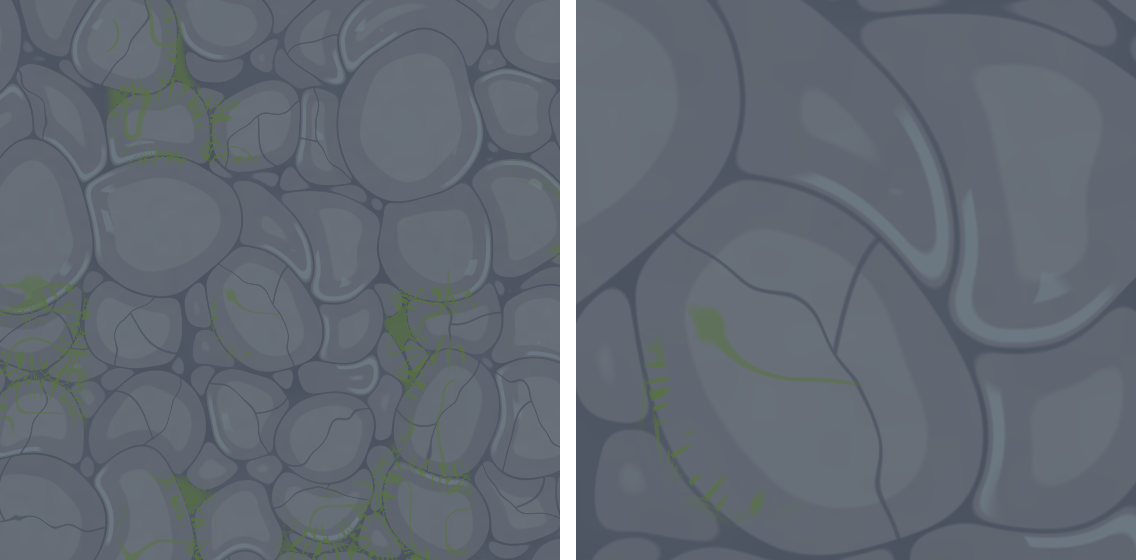
Left, the full canvas; right, a detail of the centre.
A three.js fragment shader for this texture:

```glsl
// Packed round slate stones with thin cracks, pale rim glints and tufts of moss.
#define STONE_GRID 5.8
#define PEBBLE_GRID 9.5
#define LINE_WIDTH 0.0016
#define SOFTNESS 0.0012
#define CORNER_ROUND 0.018
#define INSET 0.29
#define GAP_COLOR vec3(0.290, 0.320, 0.375)
#define RIM_COLOR vec3(0.375, 0.401, 0.443)
#define FACE_COLOR vec3(0.402, 0.431, 0.470)
#define GLINT_COLOR vec3(0.435, 0.490, 0.525)
#define MOSS_COLOR vec3(0.345, 0.450, 0.255)

varying vec2 vUv;

float hash(vec2 p) {
  return fract(sin(dot(p, vec2(127.1, 311.7))) * 43758.5453);
}

float noise(vec2 p) {
  vec2 i = floor(p), f = fract(p);
  f = f * f * (3.0 - 2.0 * f);
  return mix(mix(hash(i), hash(i + vec2(1.0, 0.0)), f.x),
             mix(hash(i + vec2(0.0, 1.0)), hash(i + 1.0), f.x), f.y);
}

float smoothMin(float a, float b, float k) {
  float h = max(k - abs(a - b), 0.0) / k;
  return min(a, b) - h * h * k * 0.25;
}

float band(float x, float center, float halfWidth) {
  return 1.0 - smoothstep(halfWidth - SOFTNESS, halfWidth + SOFTNESS, abs(x - center));
}

struct Stone {
  float dist;   // signed distance to the outline
  float rank;   // higher ranks lie on top
  float size;   // mean radius
  vec2 offset;  // position from the center
  vec2 local;   // position in the stone's own axes
  vec2 id;
};

// One wobbly ellipse per grid cell; larger stones tend to lie on top.
Stone stoneAt(vec2 p, vec2 cell, float grid, float layer) {
  Stone s;
  s.id = cell + layer * 57.0;
  float big = hash(s.id + 3.1);
  s.size = mix(0.48, 0.82, big * big) / grid;
  s.rank = big + 0.35 * hash(s.id + 7.7) + 2.0 - 2.0 * layer;
  vec2 jitter = vec2(hash(s.id), hash(s.id + 19.3)) - 0.5;
  s.offset = p - (cell + 0.5 + 0.5 * jitter) / grid;
  float turn = 6.2832 * hash(s.id + 5.9);
  float c = cos(turn), n = sin(turn);
  float stretch = mix(1.0, 1.17, hash(s.id + 11.3));
  vec2 radii = s.size * vec2(stretch, 1.0 / stretch);
  s.local = vec2(c * s.offset.x + n * s.offset.y, c * s.offset.y - n * s.offset.x) / radii;
  float angle = atan(s.local.y, s.local.x + 1e-5);
  float wobble = 1.0 + 0.045 * sin(3.0 * angle + turn) + 0.025 * sin(4.0 * angle + big * 9.0);
  float r = length(s.local) / wobble;
  s.dist = r * (r - 1.0) / max(length(s.local / radii), 1e-4);
  return s;
}

// Finds the topmost stone, then its inner distance to every visible edge.
Stone topStone(vec2 p, out float edge) {
  Stone top;
  top.rank = -1.0; top.dist = 1.0; top.size = 0.1;
  top.offset = vec2(1.0); top.local = vec2(1.0); top.id = vec2(0.0);
  for (int k = 0; k < 18; k++) {
    float i = float(k), layer = floor(i / 9.0);
    float grid = mix(STONE_GRID, PEBBLE_GRID, layer);
    vec2 cell = floor(p * grid) + vec2(mod(i, 3.0), mod(floor(i / 3.0), 3.0)) - 1.0;
    Stone s = stoneAt(p, cell, grid, layer);
    if (s.dist < 0.0 && s.rank > top.rank) top = s;
  }
  edge = -top.dist;
  for (int k = 0; k < 18; k++) {
    float i = float(k), layer = floor(i / 9.0);
    float grid = mix(STONE_GRID, PEBBLE_GRID, layer);
    vec2 cell = floor(p * grid) + vec2(mod(i, 3.0), mod(floor(i / 3.0), 3.0)) - 1.0;
    Stone s = stoneAt(p, cell, grid, layer);
    if (s.rank > top.rank) edge = smoothMin(edge, s.dist, CORNER_ROUND);
  }
  return top;
}

void main() {
  vec2 p = vUv + 0.012 * (vec2(noise(vUv * 13.0), noise(vUv * 13.0 + 40.0)) - 0.5);
  float edge;
  Stone s = topStone(p, edge);
  float pick = hash(s.id + 23.7), large = step(0.075, s.size);

  // Flat rim and lighter face
  float inset = INSET * s.size + 0.012 * (noise(vUv * 16.0) - 0.5);
  float face = smoothstep(inset - 0.002, inset + 0.002, edge);
  vec3 color = mix(RIM_COLOR, FACE_COLOR, face);
  color += 0.012 * (hash(s.id + 31.0) - 0.5) + 0.008 * (noise(vUv * 45.0) - 0.5);

  // Pale arc and broken flecks on the lit side
  float lightAngle = 3.9 + 2.8 * (hash(s.id + 41.0) - 0.5) + 3.1416 * step(0.8, pick);
  float facing = dot(normalize(s.offset + 1e-5), vec2(cos(lightAngle), sin(lightAngle)));
  float arc = band(edge, 0.008, 0.0035) * smoothstep(0.62, 0.85, facing + 0.3 * noise(vUv * 30.0) - 0.15);
  float fleck = band(edge, 0.032, 0.007) * smoothstep(0.87, 0.94, facing) * smoothstep(0.52, 0.62, noise(vUv * 42.0));
  color = mix(color, GLINT_COLOR, step(0.4, pick) * large * max(0.75 * arc, 0.65 * fleck));

  // Wandering crack with a side branch
  float bend = 0.22 * sin(2.6 * s.local.x + pick * 20.0) + 0.22 * (noise(vUv * 32.0) - 0.5);
  float side = s.local.y - bend;
  float branch = s.local.x - 0.3 * sin(2.4 * s.local.y + pick * 30.0);
  float crack = band(side * s.size, 0.0, LINE_WIDTH);
  crack = max(crack, band(branch * s.size, 0.0, LINE_WIDTH) * step(0.0, side) * step(0.25, fract(pick * 7.0)));
  color = mix(color, GAP_COLOR, 0.75 * crack * large * step(pick, 0.48));

  // Outlines and dark corner gaps
  float outline = 1.0 - smoothstep(LINE_WIDTH - SOFTNESS, LINE_WIDTH + SOFTNESS, edge);
  color = mix(color, GAP_COLOR, outline * mix(0.65, 1.0, noise(vUv * 22.0)));

  // Moss tufts rooted on the edges, with a few creeping strands
  float patchMask = smoothstep(0.62, 0.72, noise(vUv * 6.0 + 8.4));
  float around = atan(s.offset.y, s.offset.x) * s.size;
  float depth = max(edge, 0.0);
  float blades = smoothstep(0.52, 0.72, noise(vec2(around * 250.0, depth * 45.0)));
  float reach = 0.008 + 0.035 * noise(vUv * 24.0 + 3.0);
  float tuft = blades * (1.0 - smoothstep(reach * 0.6, reach, depth));
  float strand = 0.7 * (1.0 - smoothstep(0.015, 0.04, abs(noise(vUv * 17.0) - 0.5)));
  color = mix(color, MOSS_COLOR, 0.8 * patchMask * max(tuft, strand));
  gl_FragColor = vec4(color, 1.0);
}
```
